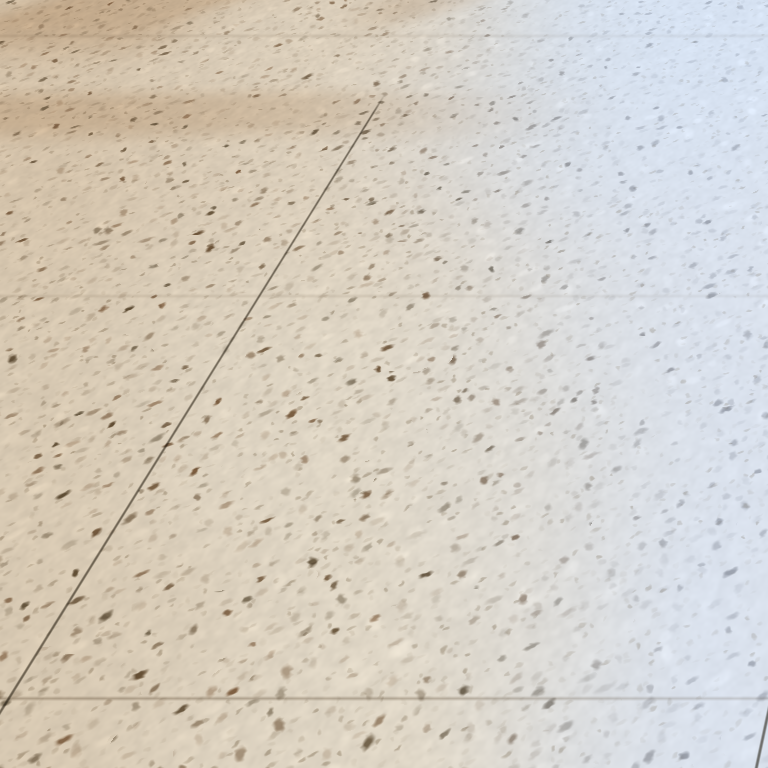
Reproduce this texture procedurally as a WebGL 2 fragment shader.

```glsl
#version 300 es
precision highp float;
// Speckled terrazzo floor in perspective: warm light on the left, cool daylight on the right.

#define VANISH vec2(1.53, 2.53)   // vanishing point of the joints
#define DEPTH_SCALE 3.63          // makes the tiles square on the floor
#define TILE 0.407                // tile side in floor units
#define TILE_ORIGIN vec2(-0.6225, 1.488)
#define CHIP_CELL 0.0125          // spacing of the large chips
#define CHIP_DENSITY 0.56
#define CHIP_LEAN 0.22            // mean tilt of the chips, radians
#define MOTTLE 0.036              // strength of the fine mottling
#define WARM_DEEP vec3(0.845, 0.788, 0.700)
#define WARM_PALE vec3(0.875, 0.840, 0.775)
#define COOL vec3(0.855, 0.885, 0.930)
#define SHADE vec3(0.915, 0.865, 0.810)

uniform vec2 u_resolution;
out vec4 fragColor;

float hash(vec2 p) {
    vec3 q = fract(p.xyx * vec3(0.1031, 0.1030, 0.0973));
    q += dot(q, q.yzx + 33.33);
    return fract((q.x + q.y) * q.z);
}

float noise(vec2 p) {
    vec2 i = floor(p), f = fract(p);
    f = f * f * (3.0 - 2.0 * f);
    return mix(mix(hash(i), hash(i + vec2(1, 0)), f.x),
               mix(hash(i + vec2(0, 1)), hash(i + vec2(1, 1)), f.x), f.y);
}

// Scattered elongated chips: x = coverage, y = random tone of the chip
vec2 chips(vec2 p, float cell, float density, float seed) {
    vec2 q = p / cell, base = floor(q), best = vec2(0.0);
    for (int j = -1; j <= 1; j++)
    for (int i = -1; i <= 1; i++) {
        vec2 id = base + vec2(i, j), key = id + seed;
        if (hash(key + 7.7) > density) continue;
        vec2 d = q - id - 0.15 - 0.7 * vec2(hash(key + 13.1), hash(key + 29.3));
        float angle = CHIP_LEAN + 1.3 * (hash(key + 41.9) - 0.5);
        float c = cos(angle), s = sin(angle);
        d = vec2(c * d.x - s * d.y, s * d.x + c * d.y);
        float tone = hash(key + 57.3);
        float width = mix(0.15, 0.24, hash(key + 71.7));
        float stretch = mix(1.2, 2.3, hash(key + 83.1));
        float r = length(d / vec2(width, width * stretch));
        float strength = mix(0.16, 1.0, pow(tone, 3.0));
        float cover = strength * (1.0 - smoothstep(0.35, 1.25, r));
        if (cover > best.x) best = vec2(cover, hash(key + 97.9));
    }
    return best;
}

// Soft-edged line from a distance in canvas units
float stroke(float d, float halfWidth, float soft) {
    return 1.0 - smoothstep(halfWidth - soft, halfWidth + soft, abs(d));
}

// Signed distance to the nearest multiple of the tile side
float toJoint(float v) {
    return (fract(v / TILE + 0.5) - 0.5) * TILE;
}

// Light falling on the floor; cool returns the share of daylight
vec3 floorLight(vec2 uv, out float cool) {
    float drift = noise(uv * vec2(4.0, 5.0) + 3.0) - 0.5;
    cool = smoothstep(0.42, 0.94, uv.x + 0.10 * drift + 0.06 * (uv.y - 0.5));
    vec3 warm = mix(WARM_DEEP, WARM_PALE, smoothstep(0.0, 0.5, uv.x + 0.1 * drift));
    warm *= mix(vec3(1.0), vec3(0.985, 0.97, 0.955), smoothstep(0.5, 0.8, uv.y));
    vec3 light = mix(warm, COOL, cool);
    light = mix(light, light * vec3(0.985, 1.005, 1.025), cool * smoothstep(0.6, 1.0, uv.y));

    // Shadow band, then broken slanting shadows near the far edge
    float wave = 0.012 * (noise(uv * vec2(5.0, 2.0)) - 0.5);
    float y = uv.y + wave;
    float band = smoothstep(0.805, 0.845, y) * (1.0 - smoothstep(0.865, 0.895, y));
    float streak = noise(vec2(uv.x * 3.0, (uv.y - 0.27 * uv.x) * 20.0) + 5.0);
    float far = smoothstep(0.90, 0.98, y) * smoothstep(0.25, 0.6, streak);
    float shadow = 0.75 * band * (1.0 - smoothstep(0.25, 0.85, uv.x))
                 + far * (1.0 - smoothstep(0.45, 0.75, uv.x));
    return light * mix(vec3(1.0), SHADE, shadow);
}

void main() {
    vec2 uv = gl_FragCoord.xy / u_resolution;
    float px = 1.0 / min(u_resolution.x, u_resolution.y);

    // Project the canvas onto the floor plane
    float w = 1.0 / (VANISH.y - uv.y);
    vec2 ground = vec2((uv.x - VANISH.x) * w, DEPTH_SCALE * w);

    float cool;
    vec3 col = floorLight(uv, cool);

    // Fine mottling and pale flecks
    float grain = 0.6 * noise(ground * vec2(210.0, 120.0)) + 0.4 * noise(ground * vec2(430.0, 260.0));
    col *= 1.0 + 2.0 * MOTTLE * (grain - 0.5) * (1.0 - 0.4 * cool);
    col *= 1.0 + 0.05 * chips(ground, 0.021, 0.6, 311.0).x;

    // Small faint chips below large dark ones, with uneven outlines
    vec2 rough = ground + 0.0016 * (vec2(noise(ground * 420.0), noise(ground * 420.0 + 50.0)) - 0.5);
    float cluster = mix(0.65, 1.25, noise(ground * 22.0));
    vec2 small = chips(rough, 0.0078, 0.5 * cluster, 127.0);
    vec2 large = chips(rough, CHIP_CELL, CHIP_DENSITY * cluster, 19.0);
    vec3 brown = mix(vec3(0.36, 0.32, 0.23), vec3(0.52, 0.38, 0.25), large.y);
    vec3 tint = mix(brown, vec3(0.52, 0.53, 0.56), cool);
    float fade = (1.0 - 0.35 * cool) * (1.0 - 0.3 * smoothstep(0.6, 1.0, uv.y));
    col *= mix(vec3(1.0), vec3(0.62, 0.57, 0.49), 0.5 * small.x * fade);
    col *= mix(vec3(1.0), tint, 0.95 * large.x * fade);

    // Joints: a crisp dark one running away, soft ones across
    vec2 local = ground - TILE_ORIGIN;
    float along = stroke(0.86 * toJoint(local.x) / w, mix(0.0016, 0.0010, uv.y), px);
    along *= 1.0 - smoothstep(0.85, 0.882, uv.y);
    float across = stroke(toJoint(local.y) / (DEPTH_SCALE * w * w), 0.0016, 0.0012 + px);
    across *= mix(0.62, 0.22, smoothstep(0.1, 0.4, uv.y)) * (1.0 - 0.4 * cool);
    col *= mix(vec3(1.0), vec3(0.66, 0.62, 0.57), across);
    col *= mix(vec3(1.0), vec3(0.45, 0.43, 0.39), 0.9 * along);

    fragColor = vec4(clamp(col, 0.0, 1.0), 1.0);
}
```
